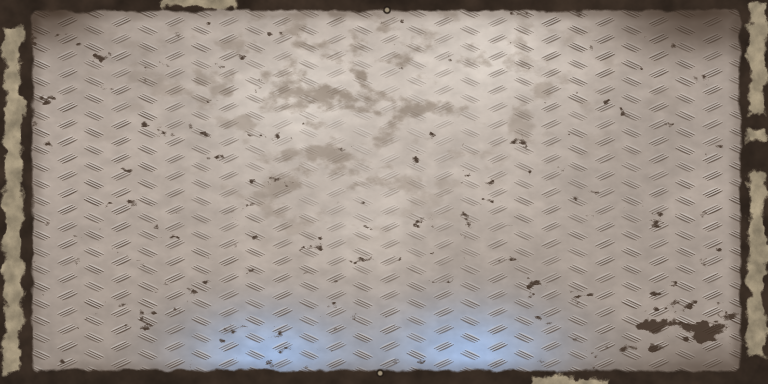
A Shadertoy shader for this texture:

```glsl
// Worn steel tread plate in a dark chipped frame, with warm and blue reflections.
const vec2 PLATE_LO = vec2(0.085, 0.036);
const vec2 PLATE_HI = vec2(1.926, 0.971);
const vec2 TREAD_PITCH = vec2(0.070, 0.0445);
const vec2 TREAD_SIZE = vec2(0.028, 0.0095);
const float TREAD_TILT = 0.43;
const vec3 STEEL = vec3(0.655, 0.605, 0.565);
const vec3 WARM_LIGHT = vec3(0.86, 0.82, 0.78);
const vec3 BLUE_LIGHT = vec3(0.66, 0.77, 0.94);
const vec3 GRIME = vec3(0.24, 0.185, 0.145);
const vec3 FRAME = vec3(0.20, 0.16, 0.13);
const vec3 OLD_PAINT = vec3(0.60, 0.55, 0.46);

float hash(vec2 p) {
    return fract(sin(dot(p, vec2(127.1, 311.7))) * 43758.5453);
}

float noise(vec2 p) {
    vec2 i = floor(p), f = fract(p);
    f = f * f * (3.0 - 2.0 * f);
    return mix(mix(hash(i), hash(i + vec2(1, 0)), f.x),
               mix(hash(i + vec2(0, 1)), hash(i + vec2(1, 1)), f.x), f.y);
}

float fbm(vec2 p) {
    float sum = 0.0, amp = 0.5;
    for (int i = 0; i < 5; i++) {
        sum += amp * noise(p);
        p = mat2(1.6, 1.2, -1.2, 1.6) * p + 7.3;
        amp *= 0.5;
    }
    return sum;
}

float glow(vec2 p, vec2 centre, vec2 radius) {
    vec2 d = (p - centre) / radius;
    return exp(-dot(d, d));
}

float boxDist(vec2 p, vec2 lo, vec2 hi) {
    vec2 d = abs(p - 0.5 * (lo + hi)) - 0.5 * (hi - lo);
    return length(max(d, 0.0)) + min(max(d.x, d.y), 0.0);
}

// x: bright ridge crests, y: dark flanks
vec2 tread(vec2 p, float px) {
    vec2 g = (p - vec2(0.070, 0.01)) / TREAD_PITCH;
    float column = floor(g.x);
    float side = mod(column, 2.0);
    g.y += 0.5 * side;
    vec2 id = floor(g);
    vec2 q = (fract(g) - 0.5) * TREAD_PITCH;
    float a = mix(-TREAD_TILT, TREAD_TILT, side);
    q = mat2(cos(a), -sin(a), sin(a), cos(a)) * q;
    vec2 shade = vec2(0.0);
    for (int i = -1; i <= 1; i++) {
        float k = float(i);
        float wear = 0.55 + 0.45 * hash(id + k * 17.0);
        vec2 s = q - vec2(k * 0.004 * (1.0 - 2.0 * side), k * TREAD_SIZE.y * 0.6);
        float taper = max(1.0 - pow(abs(s.x) / (TREAD_SIZE.x * 0.86), 2.0), 0.0);
        float w = 0.0021 * taper;
        float soft = 0.0009 + px * 0.5;
        float crest = smoothstep(w + soft, w - soft, abs(s.y - 0.001));
        float flank = smoothstep(w + soft, w - soft, abs(s.y + 0.0018));
        shade = max(shade, vec2(crest, flank) * wear * smoothstep(0.0, 0.3, taper));
    }
    return shade;
}

vec3 plateColour(vec2 p, float px) {
    float cloud = fbm(p * 6.0), fine = fbm(p * vec2(32.0, 45.0));
    // Broad reflections
    float warm = 0.62 * glow(p, vec2(0.98, 0.66), vec2(0.62, 0.40))
               + 0.55 * glow(p, vec2(0.74, 0.73), vec2(0.20, 0.15))
               + 0.60 * glow(p, vec2(1.26, 0.86), vec2(0.24, 0.15))
               + 0.25 * glow(p, vec2(0.95, 0.38), vec2(0.12, 0.10));
    float blue = glow(p, vec2(0.70, 0.07), vec2(0.21, 0.115))
               + glow(p, vec2(1.22, 0.08), vec2(0.22, 0.115));
    vec3 col = STEEL * (0.91 + 0.18 * cloud);
    col = mix(col, WARM_LIGHT, min(warm, 1.15) * (0.72 + 0.4 * cloud));
    col *= 1.0 - 0.13 * glow(p, vec2(1.0, 0.08), vec2(0.95, 0.17));
    col = mix(col, BLUE_LIGHT, min(blue, 1.0) * 0.83);
    col *= 0.93 + 0.14 * fine;
    // Raised tread, faded by glare in the middle
    float glare = glow(p, vec2(1.0, 0.62), vec2(0.52, 0.42));
    float relief = mix(0.85, 0.20, glare) * (0.65 + 0.7 * cloud);
    vec2 t = tread(p, px);
    col = mix(col, GRIME, t.y * relief * 0.95);
    col = mix(col, vec3(0.90, 0.88, 0.86), t.x * max(relief * 0.62, 0.30));
    // Stains, scratches and dark chips
    float stainArea = glow(p, vec2(0.98, 0.80), vec2(0.55, 0.22))
                    + 0.6 * glow(p, vec2(0.85, 0.50), vec2(0.25, 0.12));
    float stain = smoothstep(0.50, 0.72, fbm(p * vec2(17.0, 25.0) + 3.0));
    col = mix(col, vec3(0.46, 0.40, 0.34), stain * stainArea * 0.58);
    float chipArea = glow(p, vec2(1.80, 0.15), vec2(0.15, 0.09))
                   + 0.75 * glow(p, vec2(1.86, 0.43), vec2(0.08, 0.06))
                   + 0.6 * glow(p, vec2(0.12, 0.73), vec2(0.04, 0.03));
    float chip = smoothstep(0.72, 0.82, fbm(p * vec2(24.0, 34.0)) + 0.24 * chipArea);
    col = mix(col, GRIME, chip * 0.85);
    // Corner shadows and grimy rim
    float corner = 0.65 * glow(p, vec2(1.82, 0.94), vec2(0.22, 0.08))
                 + 0.60 * glow(p, vec2(0.12, 0.95), vec2(0.13, 0.07))
                 + 0.35 * glow(p, vec2(1.88, 0.05), vec2(0.22, 0.06));
    float rim = smoothstep(-0.035, 0.0, boxDist(p, PLATE_LO, PLATE_HI));
    return mix(col, GRIME, clamp(corner + 0.45 * rim * cloud, 0.0, 0.9));
}

void mainImage(out vec4 fragColor, in vec2 fragCoord) {
    vec2 p = fragCoord / iResolution.y;
    float px = 1.0 / iResolution.y;
    float rough = fbm(p * 30.0) - 0.5;
    // Frame with flaking strips of paint
    vec3 col = FRAME * (0.72 + 0.65 * fbm(p * 22.0));
    float paint = boxDist(p, vec2(0.012, 0.03), vec2(0.056, 0.93));
    paint = min(paint, boxDist(p, vec2(1.952, 0.70), vec2(1.994, 0.99)));
    paint = min(paint, boxDist(p, vec2(1.952, 0.635), vec2(1.988, 0.66)));
    paint = min(paint, boxDist(p, vec2(1.950, 0.07), vec2(1.992, 0.55)));
    paint = min(paint, boxDist(p, vec2(0.42, 0.985), vec2(0.61, 1.01)));
    paint = min(paint, boxDist(p, vec2(1.39, -0.01), vec2(1.59, 0.015)));
    float flake = smoothstep(0.002 + px, -0.002 - px, paint + rough * 0.045);
    col = mix(col, OLD_PAINT * (0.75 + 0.5 * fbm(p * 40.0)), flake);
    // Plate with an uneven edge
    float edge = boxDist(p, PLATE_LO + 0.012, PLATE_HI - 0.012) - 0.012 + rough * 0.018;
    col = mix(col, plateColour(p, px), smoothstep(0.002 + px, -0.002 - px, edge));
    // Screws at the middle of the long edges
    float screw = min(length(p - vec2(1.008, 0.974)), length(p - vec2(0.990, 0.028)));
    col = mix(col, FRAME * 0.7, smoothstep(0.010 + px, 0.010 - px, screw));
    col = mix(col, OLD_PAINT, smoothstep(0.006 + px, 0.006 - px, screw));
    fragColor = vec4(clamp(col, 0.0, 1.0), 1.0);
}
```
